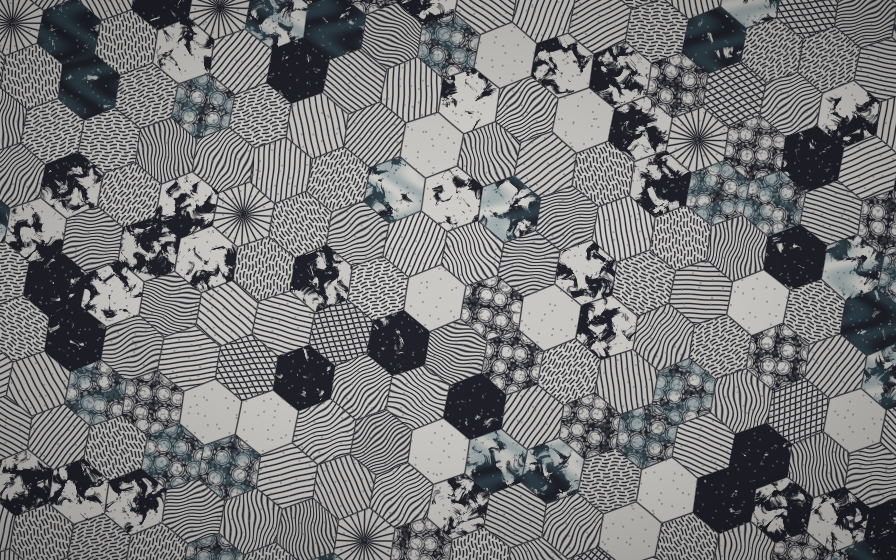
Give the GLSL for this pattern, as a Shadertoy shader.

```glsl
// Patchwork of tilted hexagonal tiles with ink hatching, bubbles and mottled washes.

const float PITCH = 0.1035;   // spacing of tile centres, in canvas heights

float hash(vec2 p) {
    vec3 h = fract(p.xyx * 0.1031);
    h += dot(h, h.yzx + 33.33);
    return fract((h.x + h.y) * h.z);
}

// Distance to the nearest jittered grid point
float cellular(vec2 p, float jitter) {
    vec2 cell = floor(p);
    float nearest = 9.0;
    for (int y = -1; y <= 1; y++)
    for (int x = -1; x <= 1; x++) {
        vec2 c = cell + vec2(x, y);
        vec2 offset = vec2(hash(c), hash(c + 57.0)) - 0.5;
        nearest = min(nearest, length(c + 0.5 + jitter * offset - p));
    }
    return nearest;
}

// Ragged blotches: warped octaves of cellular noise
float mottle(vec2 p) {
    p += 0.07 * sin(p.yx * 9.0 + 2.0 * sin(p * 5.0));
    float sum = 0.0, weight = 0.45;
    for (int i = 0; i < 4; i++) {
        sum += weight * cellular(p * 2.3, 1.0);
        p = mat2(1.6, 1.2, -1.2, 1.6) * p + 7.0;
        weight *= 0.6;
    }
    return sum;
}

float stroke(float d, float px) {
    return 1.0 - smoothstep(0.012 - 0.8 * px, 0.012 + 0.8 * px, d);
}

float hatch(float v, float count, float px) {
    return stroke(abs(fract(v * count) - 0.5) / count, px);
}

mat2 rotation(float a) {
    return mat2(cos(a), sin(a), -sin(a), cos(a));
}

// Ink coverage of one tile; p is local, with tile width 1
float tileInk(vec2 p, vec2 id, float px) {
    float kind = hash(id), vary = hash(id + 31.0);
    vec2 seed = id * 7.0 + 200.0;
    vec2 q = rotation(6.2832 * hash(id + 73.0)) * p;

    if (kind < 0.37) {                       // bare, solid or mottled
        float level = kind < 0.07 ? 0.85 : kind < 0.15 ? 0.2 : mix(0.35, 0.55, vary);
        float lean = kind < 0.15 ? 0.04 : 0.28;
        float m = mottle(p * 1.4 + seed) + lean * q.x + 0.05 * sin(q.y * 9.0 + vary * 6.0);
        return smoothstep(-0.07, 0.07, m - level);
    }
    if (kind < 0.46) {                       // bubbles with shaded gaps
        float d = cellular(p * 3.2 + seed, 0.45);
        float grain = cellular(p * 17.0 + seed, 1.0);
        float rings = max(stroke(abs(d - 0.44) / 3.2, px), 0.6 * stroke(abs(d - 0.33) / 3.2, px));
        float shade = smoothstep(0.38, 0.62, d + 0.25 * (grain - 0.4));
        return max(rings * 0.85, shade * 0.85) + 0.35 * smoothstep(0.4, 0.8, grain);
    }
    if (kind < 0.59) {                       // rows of short dashes
        q.y += 0.012 * sin(q.x * 21.0 + vary * 9.0);
        float row = floor(q.y * 17.0);
        float dash = abs(fract(q.x * 6.0 + hash(vec2(row + 50.0, 4.0))) - 0.5);
        return hatch(q.y, 17.0, px) * (1.0 - smoothstep(0.32, 0.44, dash));
    }
    if (kind < 0.78) {                       // flowing wood grain
        float flow = 0.05 * sin(q.x * 5.0 + vary * 9.0 + q.y * 4.0)
                   + 0.016 * sin(q.x * 13.0 - q.y * 8.0 + vary * 20.0);
        return hatch(q.y + flow, mix(12.0, 16.0, vary), px);
    }
    q.y += 0.004 * sin(q.x * 12.0 + vary * 9.0);
    float straight = hatch(q.y, mix(9.0, 13.0, vary), px);
    if (kind < 0.93) return straight;
    if (kind < 0.985)                        // crossed hatching
        return max(straight, hatch((rotation(1.0 + 0.6 * vary) * q).y, 10.0, px));
    float spoke = abs(fract(atan(p.y, p.x) * 24.0 / 6.2832) - 0.5);
    return stroke(spoke * length(p) * 0.262, px);
}

void mainImage(out vec4 fragColor, in vec2 fragCoord) {
    vec2 uv = fragCoord / iResolution.y;
    float px = 1.0 / (iResolution.y * PITCH);

    // Tilted hexagonal lattice, slightly wavering
    vec2 p = rotation(0.169) * (uv - vec2(0.675, 0.485)) / PITCH;
    p += 0.012 * sin(p.yx * 3.1 + 1.7 * sin(p * 1.3));
    vec2 period = vec2(1.0, sqrt(3.0));
    vec2 a = mod(p, period) - 0.5 * period;
    vec2 b = mod(p - 0.5 * period, period) - 0.5 * period;
    vec2 local = dot(a, a) < dot(b, b) ? a : b;
    vec2 id = round((p - local) * 2.0 / period) + 100.0;
    vec2 m = abs(local);
    float edge = 0.5 - max(m.x, dot(m, vec2(0.5, 0.866)));

    // Ink, outline and stray specks
    float ink = max(tileInk(local, id, px), 0.85 * stroke(edge, px));
    float speck = 1.0 - smoothstep(0.05, 0.13, cellular(p * 5.0 + 300.0, 1.0));
    ink = clamp(ink + 0.3 * speck * (1.0 - 2.0 * ink), 0.0, 1.0);

    // Paper, with blue-green washes on some tiles
    vec3 paper = vec3(0.785, 0.78, 0.765) * (0.97 + 0.05 * hash(id + 11.0));
    vec3 inkColor = vec3(0.09, 0.095, 0.13);
    float wash = step(0.65, hash(id + 19.0)) * step(hash(id), 0.46) * step(0.07, hash(id));
    wash *= 0.5 + 0.5 * sin(local.x * 7.0 + 3.0 * sin(local.y * 6.0 + id.x));
    paper = mix(paper, vec3(0.48, 0.56, 0.58), 0.6 * wash);
    inkColor = mix(inkColor, vec3(0.19, 0.28, 0.32), 0.7 * wash);
    vec3 color = mix(paper, inkColor, ink * 0.96);

    // Light falls off towards the sides
    vec2 fromCentre = fragCoord / iResolution.xy - vec2(0.5, 0.52);
    color *= 1.03 - 0.6 * dot(fromCentre, fromCentre);
    fragColor = vec4(color, 1.0);
}
```
